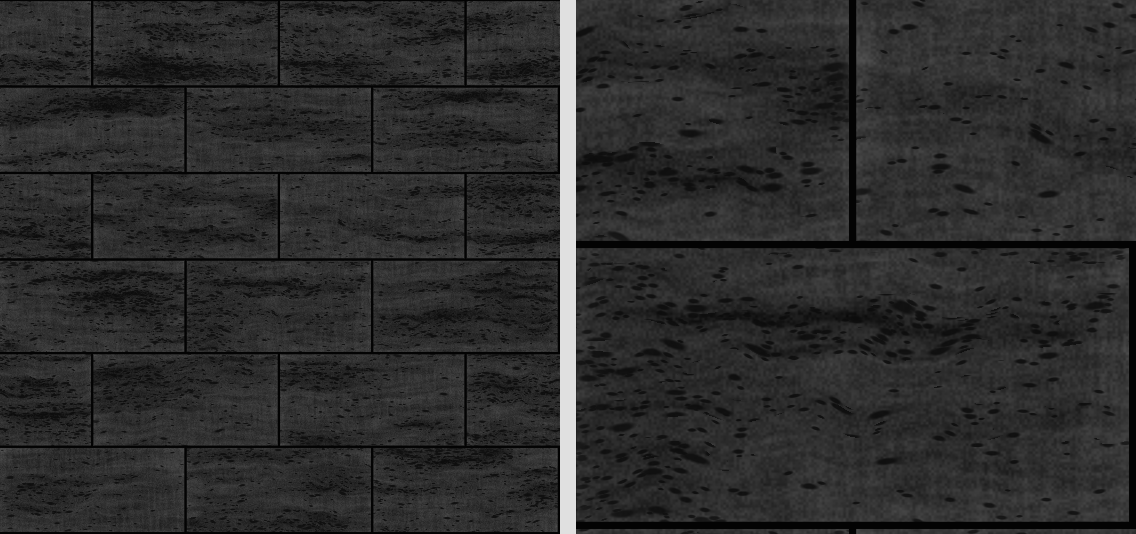
Left, the full canvas; right, a detail of the centre.
This texture is drawn by a WebGL 1 fragment shader. Its source:

```glsl
precision highp float;
// Dark travertine bricks in running bond: three across, six courses, thin black joints.

uniform vec2 u_resolution;

float hash(vec2 p) {
  vec3 q = fract(vec3(p.xyx) * 0.1031);
  q += dot(q, q.yzx + 33.33);
  return fract((q.x + q.y) * q.z);
}

float valueNoise(vec2 p) {
  vec2 i = floor(p);
  vec2 f = fract(p);
  f = f * f * (3.0 - 2.0 * f);
  return mix(mix(hash(i), hash(i + vec2(1.0, 0.0)), f.x),
             mix(hash(i + vec2(0.0, 1.0)), hash(i + 1.0), f.x), f.y);
}

// Cellular pits: each cell may hold one jittered hollow of random size.
float pits(vec2 p, float density) {
  vec2 cell = floor(p);
  float hollow = 0.0;
  for (int j = -1; j <= 1; j++) {
    for (int i = -1; i <= 1; i++) {
      vec2 c = cell + vec2(float(i), float(j));
      vec2 center = c + vec2(hash(c + 7.1), hash(c + 19.7));
      float radius = mix(0.35, 0.85, hash(c + 41.3));
      float present = step(hash(c + 63.9), density);
      hollow = max(hollow, present * (1.0 - smoothstep(radius * 0.4, radius, distance(p, center))));
    }
  }
  return hollow;
}

// Distance from the top to a course; the fourth and fifth are taller.
float courseTop(float row) {
  return 0.462 * row + 0.038 * clamp(row - 3.0, 0.0, 2.0);
}

// Wavy strata built from layered sines and a little noise.
float bedding(vec2 p, vec2 seed) {
  float wave = sin(p.x * 5.0 + seed.x) + 0.5 * sin(p.x * 13.0 + seed.y + p.y * 9.0)
             + 0.3 * sin(p.x * 29.0 + seed.x * 2.0 + p.y * 17.0);
  float ripple = valueNoise(p * vec2(14.0, 9.0) + seed) - 0.5;
  return p.y + 0.009 * wave + 0.024 * ripple;
}

void main() {
  // One unit is the width of a brick; y runs down from the top.
  vec2 uv = gl_FragCoord.xy / u_resolution;
  vec2 p = vec2(uv.x * 3.0, (1.0 - uv.y) * 2.852);
  float pixel = 3.0 / u_resolution.x;

  // Course, brick and position inside the brick
  float row = 0.0;
  for (int i = 1; i < 6; i++) row += step(courseTop(float(i)), p.y);
  float x = p.x + 0.506 - 0.5 * mod(row, 2.0);
  vec2 brick = vec2(mod(floor(x), 3.0), row);
  vec2 local = vec2(fract(x), p.y - courseTop(row));
  float height = courseTop(row + 1.0) - courseTop(row);
  vec2 seed = 60.0 * vec2(hash(brick + 3.7), hash(brick + 11.9)) + 5.0;
  float roughness = max(hash(brick + 27.3), 0.9 * step(row, 0.5));

  // Broad, medium and fine layers stretched along the bed
  vec2 bed = vec2(local.x, bedding(local, seed));
  float broad = valueNoise(bed * vec2(1.6, 13.0) + seed);
  float medium = valueNoise(bed * vec2(4.0, 36.0) + seed * 1.7);
  float fine = valueNoise(bed * vec2(14.0, 95.0) + seed * 2.3);
  float shade = 0.172 + 0.065 * (broad - 0.5) + 0.055 * (medium - 0.5) + 0.05 * (fine - 0.5);

  // Pale crest lines and dark seams
  float crest = 1.0 - abs(2.0 * broad - 1.0);
  shade += 0.03 * pow(crest, 10.0);
  shade -= 0.045 * smoothstep(0.3, 0.08, medium) * smoothstep(0.65, 0.25, broad);

  // Upright crystal bristles and mineral grain
  float bristle = valueNoise(bed * vec2(95.0, 16.0) + seed);
  shade += 0.045 * (bristle - 0.5) * smoothstep(0.3, 0.7, broad);
  shade += 0.07 * (valueNoise(local * 210.0 + seed) - 0.5);

  // Pits gather along the darker beds
  float gathering = smoothstep(0.6, 0.2, 0.6 * broad + 0.4 * medium);
  float density = (0.05 + 0.5 * gathering) * (0.35 + 0.65 * roughness);
  float hollow = max(pits(bed * vec2(27.0, 85.0) + seed, density * 0.55),
                     pits(bed * vec2(52.0, 135.0) + seed * 1.3, density * 0.8));
  shade = mix(shade, 0.045, 0.85 * hollow);

  // Worn pale rim
  vec2 edge = min(local, vec2(1.0, height) - local);
  float fray = 0.6 + 0.8 * valueNoise(local * 38.0 + seed);
  shade += fray * (0.055 * exp(-edge.x * 38.0) + 0.04 * exp(-edge.y * 50.0));

  // Black joint
  float stone = smoothstep(0.0065 - 0.6 * pixel, 0.0065 + 0.6 * pixel, min(edge.x, edge.y));
  gl_FragColor = vec4(vec3(mix(0.012, clamp(shade, 0.03, 0.32), stone)), 1.0);
}
```
